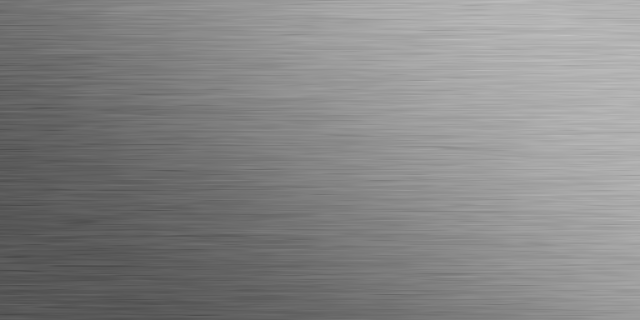
Give the GLSL for this texture, as a Shadertoy shader.

```glsl
const float SHADOW_GREY = 0.345;
const float SHEEN_GREY = 0.70;

float hash(vec2 p) {
    vec3 q = fract(p.xyx * vec3(0.1031, 0.1030, 0.0973));
    q += dot(q, q.yzx + 33.33);
    return fract((q.x + q.y) * q.z);
}

// One row of hashed cells, shifted so that neighbouring rows do not line up
float rowNoise(float x, float row, float seed) {
    x += 17.0 * hash(vec2(row, seed));
    float cell = floor(x);
    float left = hash(vec2(cell + seed, row));
    float right = hash(vec2(cell + 1.0 + seed, row));
    return mix(left, right, smoothstep(0.0, 1.0, x - cell));
}

// Long horizontal fibres, blended smoothly between rows, from 0 to 1
float streaks(vec2 uv, vec2 cells, float seed) {
    vec2 p = uv * cells - vec2(0.0, 0.5);
    float row = floor(p.y);
    float blend = smoothstep(0.0, 1.0, p.y - row);
    return mix(rowNoise(p.x, row, seed), rowNoise(p.x, row + 1.0, seed), blend);
}

// Diagonal light falling from the upper right
float sheen(vec2 uv) {
    float along = dot(uv, vec2(0.62, 0.38));
    return mix(SHADOW_GREY, SHEEN_GREY, smoothstep(0.10, 0.90, along));
}

// Brush marks of several lengths and widths, centred on zero
float brushing(vec2 uv) {
    float marks = 0.046 * (streaks(uv, vec2(9.0, 256.0), 11.0) - 0.5);
    marks += 0.036 * (streaks(uv, vec2(32.0, 256.0), 37.0) - 0.5);
    marks += 0.012 * (streaks(uv, vec2(6.0, 128.0), 71.0) - 0.5);
    return marks;
}

// Sparse deeper scratches
float scratches(vec2 uv, float seed) {
    return smoothstep(0.8, 1.0, streaks(uv, vec2(10.0, 256.0), seed));
}

void mainImage(out vec4 fragColor, in vec2 fragCoord) {
    vec2 uv = fragCoord / iResolution.xy;
    float grey = sheen(uv) + brushing(uv);
    grey -= 0.045 * scratches(uv, 103.0);
    grey += 0.025 * scratches(uv, 151.0);
    fragColor = vec4(vec3(clamp(grey, 0.0, 1.0)), 1.0);
}
```
